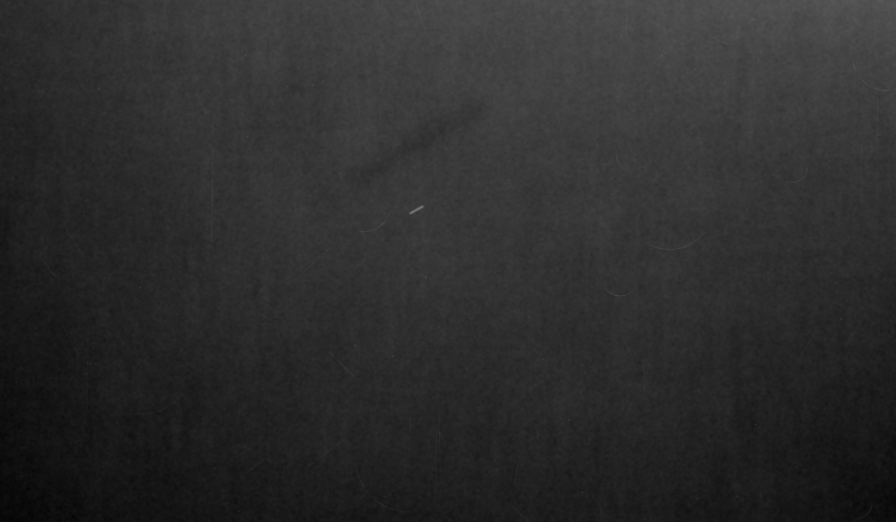
Reproduce this texture procedurally as a WebGL 2 fragment shader.

```glsl
#version 300 es
precision highp float;

#define GRAIN 0.017
#define STREAK 0.009
#define CLOUD 0.009
#define SCRATCH 0.085
#define ARC_COUNT 11
#define LINE_COUNT 26
#define SPECK_DENSITY 14.0
#define STROKE_WIDTH 0.0011

uniform vec2 u_resolution;
out vec4 fragColor;

vec2 hash2(vec2 p) {
    vec3 q = fract(p.xyx * vec3(0.1031, 0.1030, 0.0973));
    q += dot(q, q.yzx + 33.33);
    return fract((q.xx + q.yz) * q.zy);
}

// Cellular noise: soft bumps of random sign around jittered points.
float softCells(vec2 p) {
    vec2 cell = floor(p);
    float sum = 0.0;
    for (int y = -1; y <= 1; y++) {
        for (int x = -1; x <= 1; x++) {
            vec2 id = cell + vec2(x, y);
            vec2 d = id + hash2(id + 71.0) - p;
            float weight = 2.0 * hash2(id + 213.0).x - 1.0;
            sum += weight * exp(-3.5 * dot(d, d));
        }
    }
    return sum;
}

// Coverage of a thin stroke at distance d, never thinner than a pixel.
float stroke(float d, float width) {
    float pixel = 0.7 / u_resolution.y;
    float w = max(width, pixel);
    return exp(-d * d / (w * w)) * width / w;
}

float segment(vec2 p, vec2 center, vec2 halfSpan) {
    vec2 d = p - center;
    float t = clamp(dot(d, halfSpan) / dot(halfSpan, halfSpan), -1.0, 1.0);
    return length(d - halfSpan * t);
}

// Wide lighting falloff over the board.
float boardLight(vec2 uv) {
    float light = mix(0.112, 0.247, uv.y);
    light += 0.035 * sin(3.14159 * uv.x) * sin(3.14159 * uv.y);
    light -= 0.085 * pow(1.0 - uv.x, 4.0);
    light -= 0.055 * pow(uv.x, 5.0) * (1.0 - uv.y);
    light += 0.075 * uv.x * pow(uv.y, 5.0);
    return light;
}

// Curved scrapes, mostly hanging like shallow bowls.
float arcs(vec2 p, float aspect) {
    float sum = 0.0;
    for (int i = 0; i < ARC_COUNT; i++) {
        vec2 seed = vec2(i, 17);
        vec2 a = hash2(seed), b = hash2(seed + 40.0), c = hash2(seed + 90.0);
        float radius = mix(0.03, 0.13, b.x * b.x);
        float angle = -1.57 + (b.y - 0.5) * 2.0;
        vec2 d = p - a * vec2(aspect, 1.0);
        float r = length(d) + 0.0001;
        float facing = dot(d / r, vec2(cos(angle), sin(angle)));
        float reach = smoothstep(0.5, 0.9, facing);
        sum += reach * mix(0.25, 0.9, c.x) * stroke(r - radius, STROKE_WIDTH);
    }
    return sum;
}

// Straight scratches: long faint verticals and short slanted ticks.
float lines(vec2 p, float aspect) {
    float sum = 0.0;
    for (int i = 0; i < LINE_COUNT; i++) {
        vec2 seed = vec2(i, 143);
        vec2 a = hash2(seed), b = hash2(seed + 55.0);
        bool upright = i % 2 == 0;
        float angle = upright ? 1.57 + (b.x - 0.5) * 0.08 : 0.5 + 2.2 * b.x;
        float size = upright ? mix(0.03, 0.14, b.y) : mix(0.006, 0.04, b.y);
        vec2 center = vec2(a.x * aspect, upright ? a.y : a.y * a.y);
        vec2 span = size * vec2(cos(angle), sin(angle));
        float strength = upright ? 0.3 : 0.45;
        sum += strength * stroke(segment(p, center, span), STROKE_WIDTH);
    }
    return sum;
}

// Sparse pale dots, one candidate per cell.
float specks(vec2 p) {
    vec2 q = p * SPECK_DENSITY, id = floor(q);
    vec2 spot = 0.2 + 0.6 * hash2(id + 301.0);
    float present = step(0.87, hash2(id + 407.0).x);
    return present * stroke(length(q - id - spot) / SPECK_DENSITY, 0.0014);
}

void main() {
    vec2 uv = gl_FragCoord.xy / u_resolution;
    float aspect = u_resolution.x / u_resolution.y;
    vec2 p = vec2(uv.x * aspect, uv.y);

    // Wiped chalk haze with vertical and horizontal rubbing marks.
    float haze = softCells(p * vec2(4.0, 3.0)) + 0.8 * softCells(p * 11.0 + 30.0);
    float patches = 0.6 + 0.8 * smoothstep(-0.3, 0.8, softCells(p * 5.0 + 60.0));
    float upright = softCells(p * vec2(48.0, 7.0)) + 0.6 * softCells(p * vec2(110.0, 12.0) + 9.0);
    float level = softCells(p * vec2(6.0, 50.0) + 80.0);
    float shade = boardLight(uv) + CLOUD * haze + STREAK * (upright * patches + 0.6 * level);

    // Dark diagonal swipe and a single chalk fleck.
    float swipe = segment(p, vec2(0.80, 0.725), vec2(0.11, 0.065));
    shade -= 0.028 * exp(-swipe * swipe * 1800.0);
    float fleck = segment(p, vec2(0.798, 0.598), vec2(0.011, 0.006));
    shade += 0.24 * stroke(fleck, 0.0025);

    // Broken chalk scratches, then fine surface grain.
    float broken = clamp(0.75 + 0.8 * softCells(p * 45.0 + 120.0), 0.1, 1.2);
    shade += SCRATCH * (broken * (arcs(p, aspect) + lines(p, aspect)) + specks(p));
    shade += GRAIN * (softCells(p * 190.0) + 0.5 * softCells(p * 85.0 + 50.0));

    fragColor = vec4(vec3(clamp(shade, 0.0, 1.0)), 1.0);
}
```
